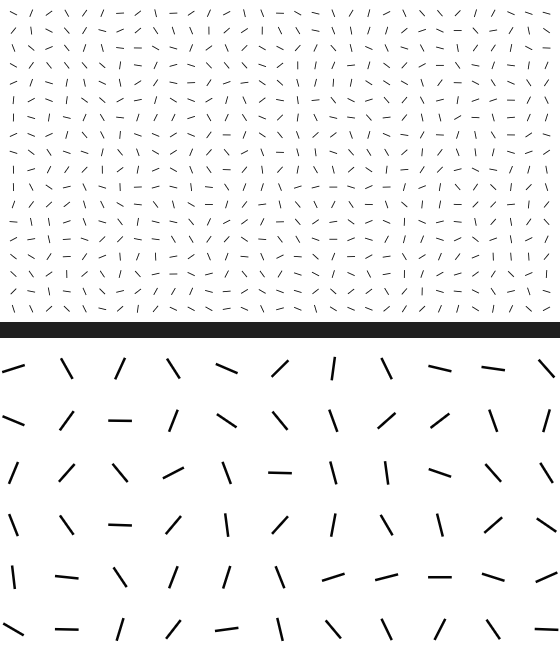
Top: the whole. Bottom: its middle third, enlarged.
This pattern is drawn by a Shadertoy shader. Its source:

```glsl
// Thin black dashes on a white page, one per grid cell, each turned at random.

const vec2 GRID = vec2(31.0, 18.0);          // dashes across and down
const vec2 PITCH = vec2(0.03173, 0.03105);   // spacing, in canvas widths
const vec2 DASH = vec2(0.0141, 0.0015);      // length and thickness, in canvas widths
const vec3 PAPER = vec3(1.0);
const vec3 INK = vec3(0.02);
const float PI = 3.14159265;

float hash(vec2 p) {
    return fract(sin(dot(p, vec2(127.1, 311.7))) * 43758.5453);
}

// Share of a pixel covered by a centred box; stays even for lines under a pixel wide.
float boxCoverage(vec2 p, vec2 size, float pixel) {
    vec2 lo = max(p - 0.5 * pixel, -0.5 * size);
    vec2 hi = min(p + 0.5 * pixel, 0.5 * size);
    vec2 overlap = max(hi - lo, 0.0) / pixel;
    return overlap.x * overlap.y;
}

void mainImage(out vec4 fragColor, in vec2 fragCoord) {
    float pixel = 1.0 / iResolution.x;
    vec2 pos = (fragCoord - 0.5 * iResolution.xy) * pixel;

    // Centred grid: cell index and position inside the cell
    vec2 grid = pos / PITCH + 0.5 * GRID;
    vec2 cell = floor(grid);
    vec2 local = (fract(grid) - 0.5) * PITCH;

    // Random turn of each dash
    float angle = PI * hash(cell + 1.0);
    float c = cos(angle), s = sin(angle);
    local = vec2(c * local.x + s * local.y, c * local.y - s * local.x);

    // Leave the margin outside the grid blank
    bool inside = all(greaterThanEqual(cell, vec2(0.0))) && all(lessThan(cell, GRID));
    float ink = inside ? boxCoverage(local, DASH, pixel) : 0.0;

    fragColor = vec4(mix(PAPER, INK, ink), 1.0);
}
```
